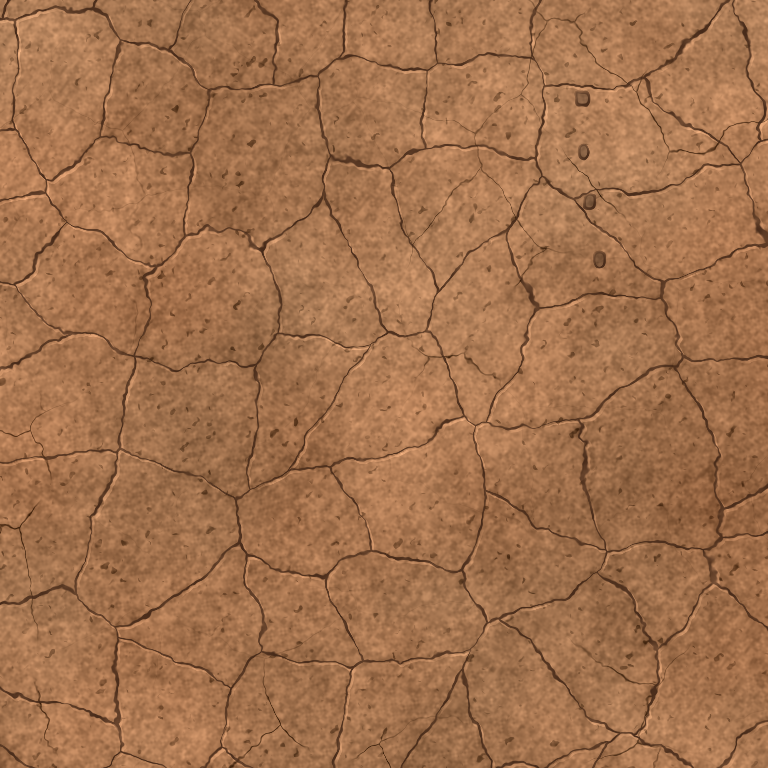
Write a Shadertoy shader that draws this texture.

```glsl
// Dry cracked clay: ragged warped Voronoi plates parted by thin dark cracks with
// lit rims, covered by fine grain, mottled stains, small pits and a few pebbles.
// All lengths are fractions of the canvas height.
#define PLATES 6.7
#define CRACK_WIDTH 0.0015
#define RIM_LIGHT 0.15
#define GRAIN 0.25
#define MOTTLE 0.28
#define PIT_GRID 62.0
#define PEBBLES 4
#define CLAY vec3(0.687, 0.480, 0.328)
#define TONE_SLOPE vec3(1.0, 0.79, 0.64)
#define CRACK_COLOR vec3(0.27, 0.16, 0.095)

float hash(vec2 p) {
    return fract(sin(dot(p, vec2(127.1, 311.7))) * 43758.5453);
}

vec2 hash2(vec2 p) {
    return vec2(hash(p), hash(p + 37.3));
}

float noise(vec2 p) {
    vec2 i = floor(p), f = fract(p);
    f = f * f * (3.0 - 2.0 * f);
    return mix(mix(hash(i), hash(i + vec2(1, 0)), f.x),
               mix(hash(i + vec2(0, 1)), hash(i + vec2(1, 1)), f.x), f.y);
}

float fbm(vec2 p) {
    float sum = 0.0, amp = 0.5;
    for (int i = 0; i < 4; i++) {
        sum += amp * noise(p);
        p = mat2(1.6, 1.2, -1.2, 1.6) * p + 17.7;
        amp *= 0.5;
    }
    return sum / 0.9375;
}

// Varies plate size at the coarse end and makes borders jagged at the fine end
vec2 warp(vec2 p) {
    vec2 w = vec2(0.0), q = p * 2.6;
    float amp = 0.11;
    for (int i = 0; i < 5; i++) {
        w += amp * (vec2(noise(q), noise(q + 51.7)) - 0.5);
        q = mat2(2.3, 1.75, -1.75, 2.3) * q + 9.2;
        amp *= 0.41;
    }
    return p + w;
}

// x: distance to the nearest plate border, y: random value of the plate
vec2 plates(vec2 uv, float scale) {
    vec2 p = warp(uv) * scale, cell = floor(p), f = fract(p);
    vec2 nearCell = vec2(0.0), toNear = vec2(0.0);
    float best = 9.0;
    for (int y = -1; y <= 1; y++)
    for (int x = -1; x <= 1; x++) {
        vec2 g = vec2(x, y), r = g + hash2(cell + g) - f;
        if (dot(r, r) < best) { best = dot(r, r); nearCell = g; toNear = r; }
    }
    float border = 9.0;
    for (int y = -2; y <= 2; y++)
    for (int x = -2; x <= 2; x++) {
        vec2 g = nearCell + vec2(x, y), r = g + hash2(cell + g) - f;
        vec2 d = r - toNear;
        if (dot(d, d) > 0.0001) border = min(border, dot(0.5 * (r + toNear), normalize(d)));
    }
    return vec2(border / scale, hash(cell + nearCell + 5.0));
}

// Small irregular holes, at most one per grid cell, few of them large
float pits(vec2 uv) {
    vec2 p = uv * PIT_GRID + 0.8 * noise(uv * 130.0), cell = floor(p);
    vec2 d = fract(p) - 0.3 - 0.4 * hash2(cell);
    float seed = hash(cell + 9.1);
    float radius = 0.05 + 0.17 * seed * seed * seed;
    float shape = length(d) + 0.22 * (noise(uv * 260.0) - 0.5);
    return step(0.55, hash(cell + 3.7)) * seed * (1.0 - smoothstep(radius - 0.08, radius + 0.1, shape));
}

void mainImage(out vec4 fragColor, in vec2 fragCoord) {
    vec2 uv = fragCoord / iResolution.y;
    float px = 0.6 / iResolution.y;
    vec2 toLight = vec2(-0.0016, 0.0020);

    // Broad stains, lighter to the left, and a slight shift per plate
    vec2 plate = plates(uv, PLATES);
    float tone = MOTTLE * (fbm(uv * 3.5 + 3.0) - 0.5) + 0.025 * (plate.y - 0.5);
    tone += 0.05 * (0.5 - uv.x) + 0.14 * (fbm(uv * 24.0) - 0.5);

    // Fine grain with a hint of relief
    vec2 grainUv = mat2(0.8, 0.6, -0.6, 0.8) * uv;
    float fine = noise(grainUv * 290.0), medium = noise(uv * 150.0 + 8.0);
    tone += GRAIN * (0.5 * fine + 0.4 * medium + 0.3 * noise(grainUv * 80.0) - 0.6);
    tone += 0.3 * GRAIN * (medium - noise((uv + toLight) * 150.0 + 8.0));
    tone -= 0.22 * pits(uv);

    // Secondary cracks: hairlines that open up in patches and split off small plates
    float patchy = smoothstep(0.45, 0.8, noise(uv * 5.0 + 2.0));
    float hair = 1.0 - smoothstep(0.0, 0.0009 + px, plates(uv + 4.3, 6.2).x);
    tone -= hair * (0.03 + 0.33 * patchy) * smoothstep(0.25, 0.5, noise(uv * 14.0));

    // Main cracks: bright lower rim, faint shade, broken dark core
    float width = CRACK_WIDTH * mix(0.3, 1.5, noise(uv * 45.0 + 6.0));
    float rim = 1.0 - smoothstep(width, width + 0.0016, plates(uv + 1.5 * toLight, PLATES).x);
    tone += RIM_LIGHT * rim * smoothstep(0.2, 0.8, noise(uv * 40.0));
    tone -= 0.08 * exp(-plate.x / 0.0035);
    float core = 1.0 - smoothstep(width - px, width + px + 0.0003, plate.x);
    core *= mix(0.6, 1.0, noise(uv * 70.0 + 4.0));

    vec3 color = CLAY + TONE_SLOPE * tone;
    color += vec3(-0.012, 0.004, 0.008) * (fbm(uv * 5.0 + 30.0) - 0.4) * 3.0;
    color = mix(color, CRACK_COLOR, core);

    // Pebbles: dull body with a dark outline, heavier on the shaded side
    for (int i = 0; i < PEBBLES; i++) {
        vec2 seed = vec2(float(i) + 1.0, 7.0);
        vec2 d = uv - vec2(0.73, 0.66 + 0.065 * float(i)) - vec2(0.13, 0.02) * hash2(seed);
        float radius = mix(0.006, 0.014, hash(seed + 2.0));
        float edge = length(d * vec2(1.15, 0.95)) - radius * (0.7 + 0.6 * noise(d * 120.0 + seed));
        float shade = 0.65 - 0.3 * dot(normalize(d + 0.00001), normalize(toLight));
        color = mix(color, color * 0.75, 1.0 - smoothstep(-0.001, 0.001, edge));
        color = mix(color, CRACK_COLOR, shade * (1.0 - smoothstep(0.001, 0.0025, abs(edge))));
    }

    fragColor = vec4(clamp(color, 0.0, 1.0), 1.0);
}
```
